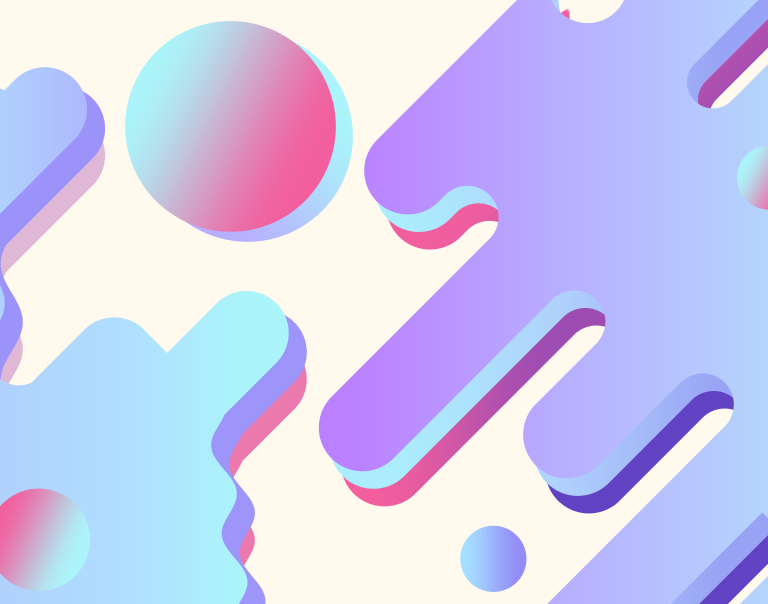
Give the GLSL for this background, as a Shadertoy shader.

```glsl
// Pastel abstract background: layered diagonal lobes with wavy edges and gradient balls.
#define GRID_HEIGHT 602.0            // design units over the canvas height
#define GRID_CENTER 384.0            // horizontal middle in design units
#define LANE_PITCH 149.0             // distance between neighbouring arms
#define ARM_RADIUS 43.5
#define NOTCH_RADIUS 31.0
#define LOBE_RADIUS 42.0
#define ARM_DEPTH vec2(11.0, 17.5)   // offset of each lower layer, right side
#define LOBE_DEPTH vec2(18.0, 19.0)  // offset of the middle layer, left side
#define LOBE_DEEP vec2(18.0, 46.0)   // offset of the bottom layer, left side

const vec3 CREAM = vec3(1.00, 0.98, 0.93);
const vec3 CYAN = vec3(0.67, 0.96, 0.98);
const vec3 SKY = vec3(0.69, 0.82, 0.99);
const vec3 LILAC = vec3(0.72, 0.68, 1.00);
const vec3 VIOLET = vec3(0.73, 0.50, 1.00);
const vec3 PERIWINKLE = vec3(0.58, 0.55, 0.97);
const vec3 PINK = vec3(0.95, 0.37, 0.62);
const vec3 PLUM = vec3(0.62, 0.30, 0.70);
const vec3 INDIGO = vec3(0.38, 0.26, 0.76);
const vec3 MAUVE = vec3(0.87, 0.72, 0.83);

// x runs up-right, y runs down-right
vec2 diagonal(vec2 p) { return vec2(p.x - p.y, p.x + p.y) * 0.70710678; }

float disc(vec2 p, vec2 center, float radius) { return length(p - center) - radius; }

// Endless capsule that starts at the origin and runs along +x
float lane(vec2 q, float radius) { return length(vec2(min(q.x, 0.0), q.y)) - radius; }

float smoothMax(float a, float b, float k) {
    float h = max(k - abs(a - b), 0.0);
    return max(a, b) + h * h / (4.0 * k);
}

vec3 ramp(vec3 a, vec3 b, vec3 c, float t) {
    return mix(mix(a, b, clamp(t * 2.0, 0.0, 1.0)), c, clamp(t * 2.0 - 1.0, 0.0, 1.0));
}

// Right: arms and notches alternate across the diagonal
float armShape(vec2 p) {
    vec2 q = diagonal(p);
    vec4 armStart = vec4(168.0, -45.0, 94.0, -200.0);
    vec4 notchEnd = vec4(177.5, 179.0, 211.0, 63.0);
    float d = max(365.2 - q.y, min(177.0 - q.x, 948.0 - q.y));
    for (int i = 0; i < 4; i++) {
        float across = 408.7 + LANE_PITCH * float(i);
        d = min(d, lane(q - vec2(armStart[i], across), ARM_RADIUS));
    }
    for (int i = 0; i < 4; i++) {
        float across = 408.7 + LANE_PITCH * (float(i) + 0.5);
        d = max(d, -lane(vec2(notchEnd[i], across) - q, NOTCH_RADIUS));
    }
    d = max(d, -lane(diagonal(p - vec2(712.0, 82.0)), 26.0));
    return smoothMax(d, -disc(p, vec2(587.0, -17.0), 40.0), 10.0);
}

// Lower left: two lobes, a round valley and a wavy right side
float lowerShape(vec2 p) {
    vec2 q = diagonal(p);
    vec2 corner = vec2(q.x + 130.0, 292.7 - q.y) + LOBE_RADIUS;
    float body = length(max(corner, 0.0)) + min(max(corner.x, corner.y), 0.0) - LOBE_RADIUS;
    float wave = p.x - 226.0 - 0.12 * (p.y - 480.0) - 10.0 * cos((p.y - 490.0) * 0.0714);
    body = max(body, wave * 0.85);
    float valley = max(max(p.x - 43.0, 374.0 - p.y), -disc(p, vec2(20.0, 352.0), 32.0));
    float lobe = lane(diagonal(vec2(247.0, 332.0) - p), LOBE_RADIUS);
    return min(min(body, valley), lobe);
}

// Upper left: one lobe above a wavy tail
float upperShape(vec2 p) {
    float lobe = lane(diagonal(vec2(46.0, 109.0) - p), LOBE_RADIUS);
    float wave = p.x + 5.0 - 11.0 * cos((p.y - 302.0) * 0.0542);
    float tail = max(wave * 0.85, 150.0 - p.y);
    return min(min(lobe, tail), disc(p, vec2(-12.0, 128.0), LOBE_RADIUS));
}

void paint(inout vec3 color, vec3 shade, float d, float pixel) {
    color = mix(color, shade, clamp(0.5 - d / pixel, 0.0, 1.0));
}

void ball(inout vec3 color, vec2 p, vec3 circle, vec3 from, vec3 to, vec2 toward, float pixel) {
    float t = 0.5 + 0.5 * dot(p - circle.xy, normalize(toward)) / circle.z;
    paint(color, mix(from, to, smoothstep(0.0, 0.95, t)), disc(p, circle.xy, circle.z), pixel);
}

void mainImage(out vec4 fragColor, in vec2 fragCoord) {
    float pixel = GRID_HEIGHT / iResolution.y;
    vec2 p = vec2(GRID_CENTER + (fragCoord.x - 0.5 * iResolution.x) * pixel,
                  GRID_HEIGHT - fragCoord.y * pixel);
    float across = p.x + p.y;
    vec3 color = CREAM;

    // Upper left layers
    paint(color, MAUVE, upperShape(p - LOBE_DEEP), pixel);
    paint(color, mix(PERIWINKLE, LILAC, 0.2), upperShape(p - LOBE_DEPTH), pixel);
    paint(color, mix(SKY, vec3(0.68, 0.72, 1.0), p.x / 90.0), upperShape(p), pixel);

    // Lower left layers
    paint(color, mix(PINK, MAUVE, 0.3), lowerShape(p - LOBE_DEEP), pixel);
    paint(color, mix(PERIWINKLE, LILAC, 0.25), lowerShape(p - LOBE_DEPTH), pixel);
    paint(color, ramp(SKY, vec3(0.69, 0.87, 1.0), CYAN, p.x / 245.0), lowerShape(p), pixel);

    // Right layers
    vec3 deep = mix(PINK, PLUM, smoothstep(370.0, 560.0, p.x) * smoothstep(650.0, 850.0, across));
    deep = mix(deep, INDIGO, smoothstep(940.0, 1030.0, across));
    vec3 middle = ramp(vec3(0.67, 0.93, 0.99), SKY, vec3(0.60, 0.64, 0.96), (p.x - 400.0) / 320.0);
    paint(color, deep, armShape(p - 2.0 * ARM_DEPTH), pixel);
    paint(color, middle, armShape(p - ARM_DEPTH), pixel);
    paint(color, ramp(VIOLET, LILAC, vec3(0.71, 0.83, 0.99), (p.x - 350.0) / 410.0), armShape(p), pixel);

    // Balls
    ball(color, p, vec3(248.0, 136.0, 105.0), LILAC, CYAN, vec2(0.7, -0.7), pixel);
    ball(color, p, vec3(231.0, 126.0, 105.0), CYAN, PINK, vec2(0.9, 0.45), pixel);
    ball(color, p, vec3(40.0, 538.0, 51.0), PINK, CYAN, vec2(0.9, 0.4), pixel);
    ball(color, p, vec3(493.0, 557.0, 33.0), vec3(0.65, 0.88, 1.0), PERIWINKLE, vec2(1.0, 0.0), pixel);
    ball(color, p, vec3(768.0, 177.0, 32.0), CYAN, PINK, vec2(0.9, 0.45), pixel);

    fragColor = vec4(color, 1.0);
}
```
